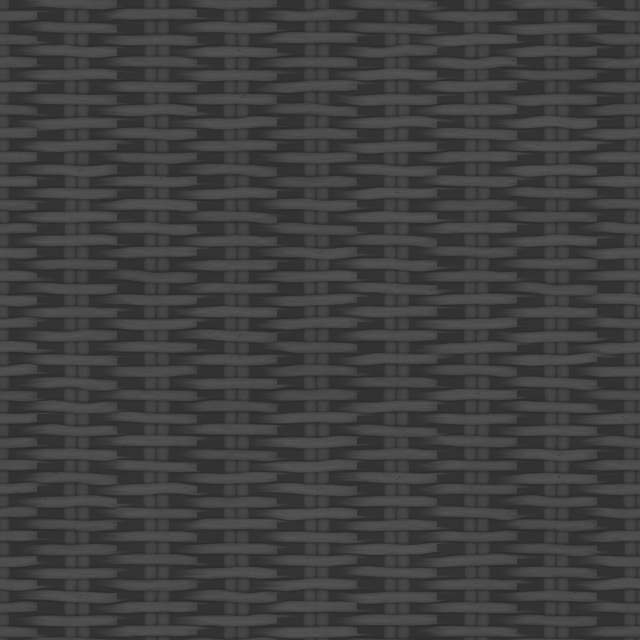
Write a Shadertoy shader that draws this texture.

```glsl
// Dark grey wicker: horizontal strands woven in and out of paired upright stakes.
#define POSTS 8.0          // stake pairs across
#define ROWS 27.0          // strands per post, bottom to top
#define POST_SHIFT 0.958   // position of the first post, in post spacings
#define EVEN_PHASE 0.83    // strand height on even posts, in row spacings
#define ODD_PHASE 0.35     // strand height on odd posts
#define STRAND_HALF 0.225  // half thickness of a strand, in row spacings
#define STRAND_REACH 0.80  // half length of a strand, in post spacings
#define STAKE_OFFSET 0.081 // distance of a stake from the post axis
#define STAKE_HALF 0.078   // half width of a stake
#define GAP_TONE 0.198
#define STAKE_TONE 0.275
#define STRAND_TONE 0.308

float hash(vec2 p) {
    return fract(sin(dot(p, vec2(127.1, 311.7))) * 43758.5453);
}

float noise(vec2 p) {
    vec2 i = floor(p), f = fract(p);
    f = f * f * (3.0 - 2.0 * f);
    return mix(mix(hash(i), hash(i + vec2(1, 0)), f.x),
               mix(hash(i + vec2(0, 1)), hash(i + vec2(1, 1)), f.x), f.y);
}

// Height within the strand rows of a post; whole numbers are strand centres
float rowHeight(float post, float y) {
    return y - (mod(post, 2.0) < 0.5 ? EVEN_PHASE : ODD_PHASE);
}

// Lay the nearest strand that crosses in front of the given post over a tone
float layStrand(float tone, float post, vec2 weave, float pixel) {
    float along = weave.x - post;
    float height = rowHeight(post, weave.y);
    float row = floor(height + 0.5);
    float seed = hash(vec2(mod(post, POSTS), mod(row, ROWS)) + 3.7);
    float far = abs(along);

    // Uneven course and thickness, tapering where it dips behind
    float bend = (noise(vec2(along * 2.5 + seed * 40.0, seed * 91.0)) - 0.5) * 0.15
               + (seed - 0.5) * 0.12 * along;
    float y = height - row - bend;
    float girth = 0.92 + 0.16 * noise(vec2(along * 5.0 + seed * 70.0, 4.0));
    float halfWidth = STRAND_HALF * girth * (1.0 - 0.3 * smoothstep(0.3, STRAND_REACH, far));
    float reach = STRAND_REACH + (seed - 0.5) * 0.14;
    float cover = 1.0 - smoothstep(-pixel, pixel, abs(y) - halfWidth);

    // Rounded body with fibres running lengthwise
    float across = clamp(abs(y) / halfWidth, 0.0, 1.0);
    vec2 fibre = vec2(along * 7.0 + seed * 50.0, y * 17.0 + seed * 30.0);
    float body = STRAND_TONE + (seed - 0.5) * 0.018 - 0.055 * pow(across, 3.0);
    body += (noise(fibre) - 0.5) * 0.026 + (noise(fibre * vec2(4.0, 1.6)) - 0.5) * 0.014;

    // Rare dark nicks
    float nick = smoothstep(0.90, 0.98, noise(vec2(along * 42.0 + seed * 80.0, y * 13.0 + seed * 60.0)));
    body -= 0.06 * nick * step(0.6, noise(vec2(along * 4.0, seed * 75.0)));

    // Soft contact shadow, then the strand fading behind its neighbours
    float fade = 1.0 - smoothstep(0.34, reach, far + (noise(fibre * 0.9) - 0.5) * 0.12);
    float shadow = 1.0 - smoothstep(0.0, 0.13, abs(y) - halfWidth);
    tone *= 1.0 - 0.11 * shadow * fade;
    return mix(tone, mix(GAP_TONE, body, fade), cover);
}

// Lay the pair of upright stakes, bulging between strands, over a tone
float layStakes(float tone, float post, vec2 weave, float pixel) {
    float height = rowHeight(post, weave.y);
    float fromBulge = abs(fract(height) - 0.5);
    float side = weave.x - post;
    float sway = (noise(vec2(mod(post, POSTS) * 9.0, weave.y * 0.8)) - 0.5) * 0.018;
    float s = abs(abs(side + sway) - STAKE_OFFSET);
    float halfWidth = STAKE_HALF - 0.13 * fromBulge * fromBulge;
    float cover = 1.0 - smoothstep(-pixel, pixel, s - halfWidth);
    float ratio = min(s / halfWidth, 1.0);
    float light = sqrt(1.0 - 0.8 * ratio * ratio);
    light *= 1.0 - 0.7 * smoothstep(0.14, 0.36, fromBulge);
    float grain = (noise(weave * vec2(45.0, 5.0)) - 0.5) * 0.018;
    return mix(tone, mix(GAP_TONE - 0.01, STAKE_TONE, light) + grain, cover);
}

void mainImage(out vec4 fragColor, in vec2 fragCoord) {
    vec2 uv = fragCoord / iResolution.xy;
    vec2 weave = uv * vec2(POSTS, ROWS) - vec2(POST_SHIFT, 0.0);
    vec2 pixel = max(vec2(POSTS, ROWS) / iResolution.xy * 0.75, vec2(0.01, 0.035));
    float post = floor(weave.x + 0.5);

    // Dark hollow, strands passing behind, stakes, strand in front
    float tone = GAP_TONE + (noise(weave * vec2(12.0, 9.0)) - 0.5) * 0.016;
    for (float side = -1.0; side <= 1.0; side += 2.0)
        tone = layStrand(tone, post + side, weave, pixel.y);
    tone = layStakes(tone, post, weave, pixel.x);
    tone = layStrand(tone, post, weave, pixel.y);

    // Faint uneven wear over the whole surface
    tone *= 0.98 + 0.04 * noise(uv * 9.0);
    fragColor = vec4(vec3(tone), 1.0);
}
```
